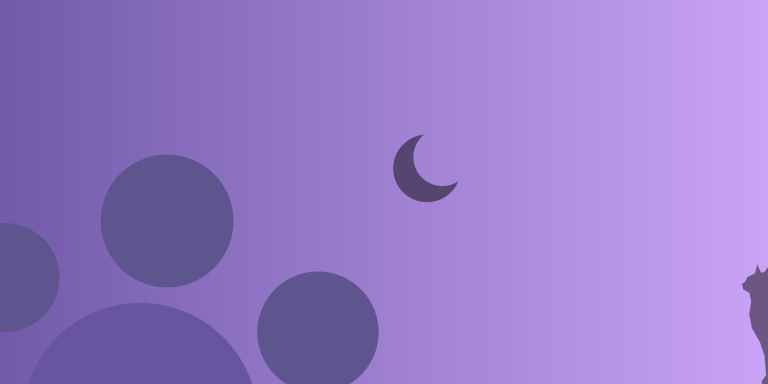
Give the GLSL for this background, as a WebGL 2 fragment shader.

```glsl
#version 300 es
precision highp float;

uniform vec2 u_resolution;
out vec4 fragColor;

float circle(vec2 p, vec2 center, float radius) {
    return length(p - center) - radius;
}

// Signed distance to the seated cat, facing left
float catDistance(vec2 p) {
    const int COUNT = 20;
    vec2 outline[COUNT] = vec2[COUNT](
        vec2(2.000, 0.304), vec2(1.990, 0.291), vec2(1.982, 0.290), vec2(1.972, 0.311),
        vec2(1.966, 0.288), vec2(1.947, 0.279), vec2(1.940, 0.266), vec2(1.932, 0.260),
        vec2(1.936, 0.246), vec2(1.952, 0.237), vec2(1.956, 0.214), vec2(1.951, 0.182),
        vec2(1.958, 0.146), vec2(1.979, 0.109), vec2(1.991, 0.073), vec2(1.995, 0.023),
        vec2(1.984, 0.008), vec2(1.984, -0.03), vec2(2.100, -0.03), vec2(2.100, 0.330));
    float nearest = 1e3;
    float side = 1.0;
    for (int i = 0, j = COUNT - 1; i < COUNT; j = i, i++) {
        vec2 edge = outline[j] - outline[i];
        vec2 toPoint = p - outline[i];
        vec2 gap = toPoint - edge * clamp(dot(toPoint, edge) / dot(edge, edge), 0.0, 1.0);
        nearest = min(nearest, dot(gap, gap));
        bvec3 crossing = bvec3(p.y >= outline[i].y, p.y < outline[j].y,
                               edge.x * toPoint.y > edge.y * toPoint.x);
        if (all(crossing) || all(not(crossing))) side = -side;
    }
    return side * sqrt(nearest);
}

void main() {
    vec2 p = gl_FragCoord.xy / u_resolution.y;
    float pixel = 1.0 / u_resolution.y;

    // Violet to lilac sky
    float across = gl_FragCoord.x / u_resolution.x;
    vec3 color = mix(vec3(0.445, 0.355, 0.665), vec3(0.79, 0.64, 0.965), across);

    // Paw print: large pad and three toes
    float pad = circle(p, vec2(0.365, -0.096), 0.307);
    float toes = circle(p, vec2(0.435, 0.4245), 0.173);
    toes = min(toes, circle(p, vec2(0.013, 0.277), 0.142));
    toes = min(toes, circle(p, vec2(0.828, 0.135), 0.158));

    // Crescent: one disc cut by another
    float moon = max(circle(p, vec2(1.112, 0.5615), 0.088),
                     -circle(p, vec2(1.152, 0.591), 0.0755));

    // Flat shapes with smooth edges
    vec4 cover = vec4(pad, toes, moon, catDistance(p));
    cover = 1.0 - smoothstep(-0.7 * pixel, 0.7 * pixel, cover);
    color = mix(color, vec3(0.405, 0.33, 0.635), cover.x);
    color = mix(color, vec3(0.37, 0.335, 0.555), cover.y);
    color = mix(color, vec3(0.335, 0.27, 0.44), cover.z);
    color = mix(color, vec3(0.42, 0.34, 0.51), cover.w);

    fragColor = vec4(color, 1.0);
}
```
